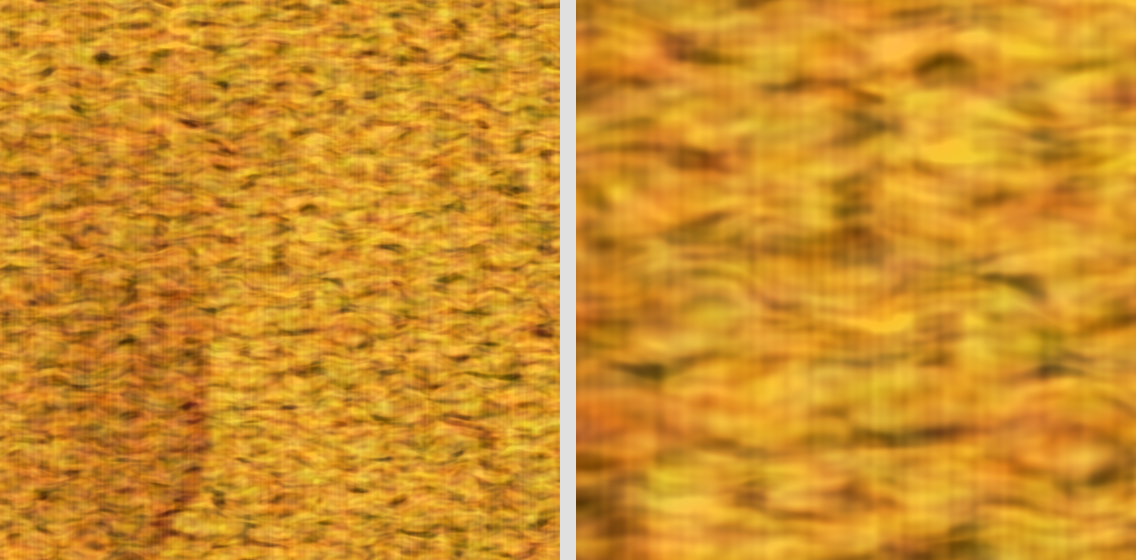
Left, the full canvas; right, a detail of the centre.
A Shadertoy shader for this texture:

```glsl
vec2 gradientAt(vec2 cell) {
    vec3 h = fract(vec3(cell.xyx) * vec3(0.1031, 0.1030, 0.0973));
    h += dot(h, h.yzx + 33.33);
    float angle = 6.2832 * fract((h.x + h.y) * h.z);
    return vec2(cos(angle), sin(angle));
}

float noise(vec2 p) {
    vec2 i = floor(p), f = p - i;
    vec2 u = f * f * f * (f * (f * 6.0 - 15.0) + 10.0);
    vec2 e = vec2(0.0, 1.0);
    float low = mix(dot(gradientAt(i), f),
                    dot(gradientAt(i + e.yx), f - e.yx), u.x);
    float high = mix(dot(gradientAt(i + e), f - e),
                     dot(gradientAt(i + 1.0), f - 1.0), u.x);
    return mix(low, high, u.y);
}

// Brown stain with a crisp right edge below and a loose diagonal band above
float stain(vec2 p) {
    float edge = 0.372 - 0.09 * (1.0 - smoothstep(0.0, 0.17, p.y))
               + 0.02 * noise(vec2(3.0, p.y * 16.0));
    float sharpness = mix(0.012, 0.06, smoothstep(0.35, 0.6, p.y));
    float panel = 1.0 - smoothstep(edge - sharpness, edge + sharpness, p.x);
    panel *= smoothstep(-0.25, 0.36, p.x) * (1.0 - smoothstep(0.42, 0.72, p.y));
    float seam = exp(-pow((p.x - edge + 0.018) / 0.022, 2.0))
               * (1.0 - smoothstep(0.3, 0.45, p.y));
    float band = (p.y - 0.67 - 0.2 * p.x) / 0.09;
    float diagonal = exp(-band * band) * (1.0 - smoothstep(0.25, 0.6, p.x));
    return panel + 0.55 * seam + 0.6 * diagonal;
}

// Flattened grains, bent so that they tilt both ways
float grain(vec2 p) {
    vec2 q = p + vec2(0.012, 0.011) * vec2(noise(p * 21.0), noise(p * vec2(15.0, 19.0) + 40.0));
    float coarse = noise(q * vec2(17.0, 43.0));
    float medium = noise(q * vec2(31.0, 79.0) + 17.0);
    float fine = noise(q * vec2(66.0, 135.0) + 51.0);
    float pits = noise(q * vec2(19.0, 53.0) + 83.0);
    return 2.1 * coarse + 2.0 * medium + 1.1 * fine
         - 1.7 * smoothstep(0.12, 0.5, pits) + 0.2;
}

// Faint vertical threads
float weave(vec2 p) {
    return 0.09 * sin(p.x * 900.0) * (0.6 + noise(p * 9.0))
         + 0.45 * noise(p * vec2(130.0, 16.0) + 29.0);
}

void mainImage(out vec4 fragColor, in vec2 fragCoord) {
    vec2 p = fragCoord / iResolution.xy;
    float brown = stain(p);
    float clouds = noise(p * vec2(4.0, 6.0) + 7.0) + 0.6 * noise(p * vec2(9.0, 14.0) + 61.0);
    float tone = grain(p) * (1.0 - 0.2 * min(brown, 1.0)) + weave(p)
               + 0.7 * clouds - 1.0 * brown + 0.22;
    tone = clamp(tone, -3.2, 2.0);

    // Shadows fall to umber, lights rise to yellow
    vec3 color = vec3(0.82, 0.55, 0.14)
               + min(tone, 0.0) * vec3(0.155, 0.112, 0.036)
               + max(tone, 0.0) * vec3(0.08, 0.11, 0.045);

    // Olive and orange drift
    float hue = noise(p * vec2(11.0, 23.0) + 5.0) + 0.8 * noise(p * vec2(30.0, 60.0) + 90.0);
    color += hue * vec3(-0.06, 0.06, 0.0) + brown * vec3(0.012, -0.03, 0.008);
    color.b += 0.12 * noise(p * vec2(24.0, 50.0) + 130.0);

    fragColor = vec4(clamp(color, 0.0, 1.0), 1.0);
}
```
